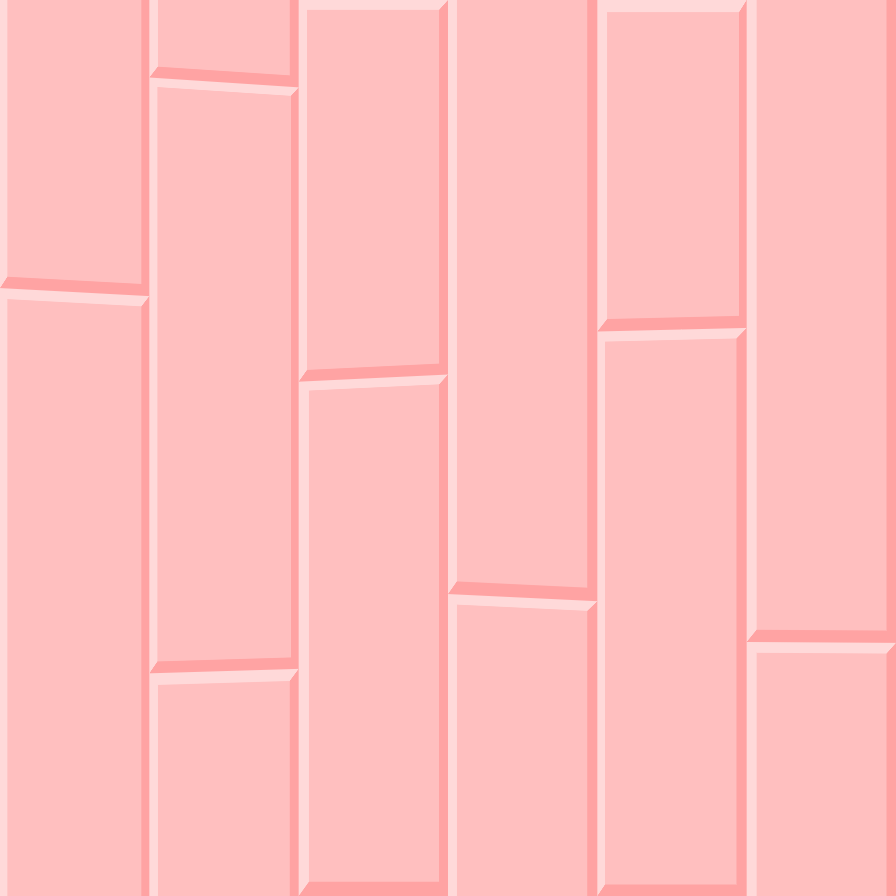
Reproduce this pattern procedurally as a WebGL 1 fragment shader.

```glsl
precision highp float;
// Pink bevelled planks in six upright columns with staggered, slightly tilted joints.
// Each pixel measures its distance to the four plank edges; bevels on the left
// and top are lit, those on the right and bottom are shaded, and corners are mitred.
uniform vec2 u_resolution;

float hash(vec2 p) {
  return fract(sin(dot(p, vec2(127.1, 311.7))) * 43758.5453);
}

// Two joints of a column as (height, tilt) pairs; equal pairs make one long plank.
vec4 columnJoints(float column) {
  if (column < 0.5) return vec4(0.674, -0.009, 0.674, -0.009);
  if (column < 1.5) return vec4(0.908, -0.011, 0.251, 0.005);
  if (column < 2.5) return vec4(0.0, 0.0, 0.578, 0.008);
  if (column < 3.5) return vec4(0.333, -0.008, 0.333, -0.008);
  if (column < 4.5) return vec4(0.0, 0.0, 0.632, 0.004);
  return vec4(0.283, -0.001, 0.283, -0.001);
}

void main() {
  vec2 uv = gl_FragCoord.xy / u_resolution;
  float pixel = 1.0 / min(u_resolution.x, u_resolution.y);
  float column = floor(uv.x * 6.0);
  float across = fract(uv.x * 6.0);

  // Distances to the joints above and below, wrapping over the canvas.
  vec4 joints = columnJoints(column);
  vec2 seams = joints.xz + joints.yw * (across - 0.5);
  vec2 above = fract(seams - uv.y);
  vec2 below = fract(uv.y - seams);
  float top = min(above.x, above.y);
  float bottom = min(below.x, below.y);
  float left = across / 6.0;
  float right = (1.0 - across) / 6.0;

  // Bevel widths differ from plank to plank.
  vec2 plank = vec2(column, step(above.y, above.x));
  float leftWidth = mix(0.008, 0.0115, hash(plank + 1.3));
  float rightWidth = mix(0.008, 0.0115, hash(plank + 2.7));
  float topWidth = mix(0.010, 0.015, hash(plank + 4.1));
  float bottomWidth = mix(0.012, 0.0165, hash(plank + 5.9));

  // Zero on the plank edge, one where the bevel meets the face.
  float lit = min(left / leftWidth, top / topWidth);
  float shaded = min(right / rightWidth, bottom / bottomWidth);
  float soft = 0.5 * pixel / 0.011;

  vec3 lightColor = vec3(1.0, 0.85, 0.85);
  vec3 darkColor = vec3(1.0, 0.64, 0.64);
  vec3 faceColor = vec3(1.0, 0.75, 0.75);
  vec3 bevel = mix(darkColor, lightColor, smoothstep(-soft, soft, shaded - lit));
  vec3 color = mix(bevel, faceColor, smoothstep(1.0 - soft, 1.0 + soft, min(lit, shaded)));

  // Smooth the seams, where a lit bevel always borders a shaded one.
  color = mix(darkColor, color, clamp(0.5 + min(left, top) / pixel, 0.0, 1.0));
  color = mix(lightColor, color, clamp(0.5 + min(right, bottom) / pixel, 0.0, 1.0));

  gl_FragColor = vec4(color, 1.0);
}
```
